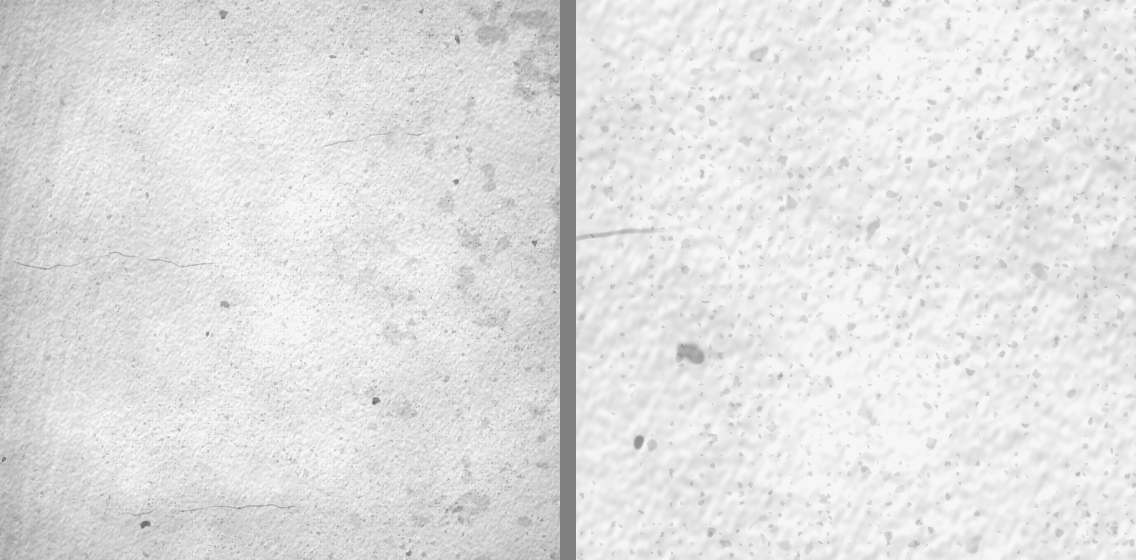
Left, the full canvas; right, a detail of the centre.
This texture is drawn by a three.js fragment shader. Its source:

```glsl
// Pale weathered plaster wall: a bright middle fading to grey, uneven borders.
// Layers soft clouds, embossed grain, brushed streaks on the left,
// scattered pits, worn patches on the right and a few hairline cracks.

varying vec2 vUv;

float hash(vec2 p) {
  vec3 q = fract(p.xyx * 0.1031);
  q += dot(q, q.yzx + 33.33);
  return fract((q.x + q.y) * q.z);
}

float noise(vec2 p) {
  vec2 cell = floor(p);
  vec2 f = fract(p);
  f = f * f * (3.0 - 2.0 * f);
  float low = mix(hash(cell), hash(cell + vec2(1.0, 0.0)), f.x);
  float high = mix(hash(cell + vec2(0.0, 1.0)), hash(cell + vec2(1.0, 1.0)), f.x);
  return mix(low, high, f.y);
}

float fbm(vec2 p) {
  float sum = 0.0;
  float weight = 0.5;
  for (int i = 0; i < 5; i++) {
    sum += weight * noise(p);
    p = mat2(0.8, 0.6, -0.6, 0.8) * p * 2.03 + 17.3;
    weight *= 0.5;
  }
  return sum / 0.97;
}

vec2 rotate(vec2 p, float angle) {
  float c = cos(angle);
  float s = sin(angle);
  return vec2(c * p.x + s * p.y, c * p.y - s * p.x);
}

// Noise lit from the upper left, centred on zero.
float emboss(vec2 p, vec2 lightStep) {
  return noise(p + 50.0) - noise(p + 50.0 + lightStep);
}

// Irregular dark specks, at most one in each grid cell.
float pits(vec2 uv, float scale, float density, float seed) {
  vec2 p = uv * scale + seed;
  p += 0.35 * vec2(noise(p * 3.0), noise(p * 3.0 + 40.0));
  vec2 cell = floor(p);
  vec2 centre = 0.35 + 0.3 * vec2(hash(cell + 3.7), hash(cell + 9.1));
  float radius = mix(0.12, 0.32, hash(cell + 21.5));
  float speck = 1.0 - smoothstep(radius * 0.55, radius * 1.15, length(fract(p) - centre));
  return speck * step(hash(cell), density) * mix(0.4, 1.0, hash(cell + 5.3));
}

// Thin broken line wandering from span.x to span.y.
float crack(vec2 uv, vec2 span, float height, float slope) {
  float x = uv.x + height * 7.0;
  float path = height + slope * (uv.x - span.x);
  path += 0.035 * (noise(vec2(x * 9.0, 2.0)) - 0.5) + 0.009 * (noise(vec2(x * 50.0, 6.0)) - 0.5);
  float line = 1.0 - smoothstep(0.0004, 0.0022, abs(uv.y - path));
  float ends = smoothstep(span.x, span.x + 0.04, uv.x) * (1.0 - smoothstep(span.y - 0.04, span.y, uv.x));
  return line * ends * smoothstep(0.2, 0.6, noise(vec2(x * 28.0, 11.0)));
}

// Broad light and shade of the wall.
float wallTone(vec2 uv) {
  vec2 q = abs(uv - vec2(0.53, 0.5)) * 2.0;
  float tone = 0.916 - 0.115 * pow(q.x, 3.5) - 0.095 * pow(q.y, 4.0);
  tone += 0.11 * (fbm(uv * 4.0 + 3.0) - 0.5);
  tone += 0.09 * (fbm(uv * 17.0 + 8.0) - 0.5);
  float stainEdge = 0.11 + 0.07 * (fbm(uv * vec2(9.0, 5.0)) - 0.5);
  float stain = 1.0 - smoothstep(stainEdge - 0.015, stainEdge + 0.025, uv.y);
  stain *= smoothstep(0.12, 0.3, uv.x) * (1.0 - smoothstep(0.5, 0.8, uv.x));
  return tone - 0.045 * stain * smoothstep(0.0, 0.07, uv.y);
}

void main() {
  vec2 uv = vUv;
  float tone = wallTone(uv);
  float leftSide = 1.0 - smoothstep(0.05, 0.3, uv.x);
  float rightSide = smoothstep(0.45, 0.95, uv.x + 0.25 * (fbm(uv * 6.0) - 0.5));

  // Fine and medium grain, stretched slightly along a diagonal.
  vec2 grainUv = rotate(uv, -0.45);
  tone += 0.078 * emboss(grainUv * vec2(270.0, 200.0), vec2(-0.7, 0.6));
  tone += 0.045 * emboss(grainUv * vec2(140.0, 95.0), vec2(-0.6, 0.6));
  tone += 0.045 * (noise(uv * 240.0 + 9.0) - 0.5);

  // Brushed streaks leaning to the right as they rise.
  vec2 brushed = rotate(uv, -0.2);
  brushed.x += 0.025 * noise(uv * 5.0);
  float streaks = emboss(brushed * vec2(130.0, 16.0), vec2(-0.7, 0.1));
  streaks += 0.6 * emboss(brushed * vec2(65.0, 7.0), vec2(-0.7, 0.1));
  tone += 0.05 * leftSide * streaks;

  // Pits from fine dust to rare deep holes.
  float pitted = smoothstep(0.3, 0.65, fbm(uv * 7.0 + 30.0)) * mix(1.0, 0.4, leftSide);
  tone -= 0.13 * pits(uv, 170.0, 0.45 * pitted, 4.0);
  tone -= 0.15 * pits(rotate(uv, 0.6), 95.0, 0.22 * pitted, 61.0);
  tone -= 0.14 * pits(uv, 48.0, 0.03 + 0.09 * rightSide, 23.0);
  tone -= 0.38 * pits(uv, 36.0, 0.006, 87.0);

  // Worn patches with ragged edges.
  float wear = smoothstep(0.59, 0.72, fbm(uv * 30.0 + 70.0));
  tone -= wear * (0.015 + 0.085 * rightSide);

  float cracks = crack(uv, vec2(0.01, 0.58), 0.525, 0.02);
  cracks += crack(uv, vec2(0.55, 0.78), 0.745, 0.12);
  cracks += crack(uv, vec2(0.88, 1.05), 0.835, -0.06);
  cracks += crack(uv, vec2(0.2, 0.66), 0.085, -0.02);
  tone -= 0.15 * cracks;

  gl_FragColor = vec4(vec3(clamp(tone, 0.3, 0.965)), 1.0);
}
```
